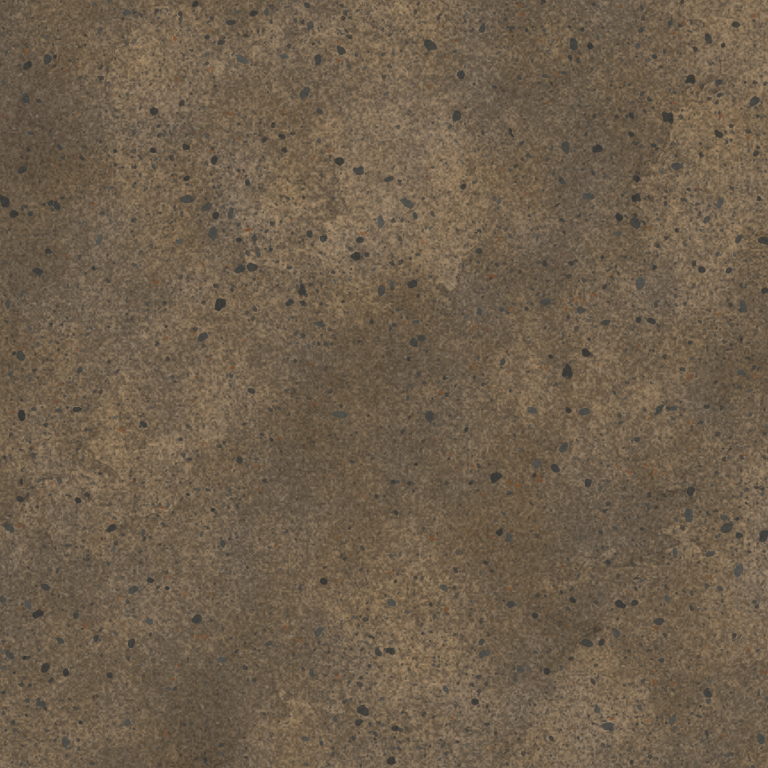
Give the GLSL for this texture, as a Shadertoy shader.

```glsl
// Weathered brown stone: broad mottling and fine sand grain drive a colour ramp,
// worn flakes with broken rims lie over it, and layers of jittered grid cells
// scatter slate, rust and pale mineral specks of several sizes.

const vec3 SHADOW = vec3(0.335, 0.287, 0.230);
const vec3 EARTH  = vec3(0.424, 0.364, 0.292);
const vec3 SAND   = vec3(0.585, 0.495, 0.385);
const vec3 COAL   = vec3(0.195, 0.195, 0.190);
const vec3 SLATE  = vec3(0.310, 0.315, 0.300);
const vec3 RUST   = vec3(0.480, 0.290, 0.160);
const vec3 PALE   = vec3(0.580, 0.520, 0.430);

// Sine-free hash giving three values in 0..1
vec3 hash3(vec2 p) {
    vec3 q = fract(p.xyx * vec3(0.1031, 0.1030, 0.0973));
    q += dot(q, q.yxz + 33.33);
    return fract((q.xxy + q.yzz) * q.zyx);
}

float valueNoise(vec2 p) {
    vec2 cell = floor(p);
    vec2 f = fract(p);
    f = f * f * (3.0 - 2.0 * f);
    float low  = mix(hash3(cell).x, hash3(cell + vec2(1, 0)).x, f.x);
    float high = mix(hash3(cell + vec2(0, 1)).x, hash3(cell + vec2(1, 1)).x, f.x);
    return mix(low, high, f.y);
}

float fbm(vec2 p, int octaves) {
    float sum = 0.0, total = 0.0, amp = 0.5;
    for (int i = 0; i < octaves; i++) {
        sum += amp * valueNoise(p);
        total += amp;
        amp *= 0.58;
        p = mat2(1.6, 1.2, -1.2, 1.6) * p + 17.3;
    }
    return sum / total;
}

// Irregular specks in a jittered grid: x is coverage, y a random tone
vec2 specks(vec2 uv, float cells, float chance, vec2 radii, float seed, float pixel) {
    vec2 p = uv * cells;
    vec2 home = floor(p);
    vec2 result = vec2(0.0);
    float wobble = 0.45 * (valueNoise(p * 4.0 + seed) - 0.5);
    float soft = 0.8 * pixel * cells;
    for (int y = -1; y <= 1; y++)
    for (int x = -1; x <= 1; x++) {
        vec2 cell = home + vec2(x, y);
        vec3 place = hash3(cell + seed);
        vec3 form = hash3(cell + seed + 71.7);
        if (place.z > chance) continue;
        float angle = 6.2832 * form.x;
        vec2 axis = vec2(cos(angle), sin(angle));
        vec2 d = p - cell - 0.15 - 0.7 * place.xy;
        d = vec2(dot(d, axis), dot(d, vec2(-axis.y, axis.x)));
        d *= vec2(0.8, mix(0.95, 1.5, form.z));
        float radius = mix(radii.x, radii.y, form.y * form.y);
        float edge = length(d) - radius * (1.0 + wobble * 1.6);
        float cover = 1.0 - smoothstep(-soft, soft, edge);
        if (cover > result.x) result = vec2(cover, form.z);
    }
    return result;
}

vec3 stoneRamp(float v) {
    v = clamp(v, -0.2, 1.1);
    return v < 0.5 ? mix(SHADOW, EARTH, 2.0 * v) : mix(EARTH, SAND, 2.0 * v - 1.0);
}

vec3 addDark(vec3 color, vec2 speck, float opacity) {
    return mix(color, mix(COAL, SLATE, speck.y), speck.x * opacity);
}

void mainImage(out vec4 fragColor, in vec2 fragCoord) {
    float pixel = 1.0 / iResolution.y;
    vec2 uv = fragCoord * pixel;

    // Cloudy mottling and sand grain
    vec2 warp = vec2(fbm(uv * 9.0 + 3.1, 4), fbm(uv * 9.0 + 41.7, 4)) - 0.5;
    vec2 bent = uv + 0.09 * warp;
    float broad = fbm(bent * 4.0 + 8.0, 6) - 0.5;
    float blotch = fbm(bent * 19.0 + 29.0, 4) - 0.5;
    float grain = valueNoise(uv * 230.0) - 0.5;
    float dust = valueNoise(uv * 430.0 + 91.0) - 0.5;
    float tone = 0.49 + 0.85 * broad + 0.42 * blotch;
    tone += (0.36 + 0.5 * max(broad, 0.0)) * grain + 0.40 * dust;

    // Worn flakes, each with a thin rim that comes and goes
    float height = fbm(bent * 5.5 + 57.0, 6);
    float flake = smoothstep(0.575, 0.600, height);
    float broken = smoothstep(0.50, 0.66, fbm(uv * 8.0 + 13.0, 3));
    float rim = (1.0 - smoothstep(0.0, 0.012, abs(height - 0.570))) * broken;
    float lip = (1.0 - smoothstep(0.0, 0.014, abs(height - 0.597))) * broken;
    tone += 0.13 * flake - 0.26 * rim + 0.14 * lip;

    // Warm and cool drift of the stone
    vec3 color = stoneRamp(tone);
    float drift = fbm(uv * 13.0 + 77.0, 4) - 0.5;
    color *= 1.0 + drift * vec3(0.06, 0.0, -0.14);

    // Mineral specks, thicker in some regions
    float crowd = mix(0.55, 1.45, smoothstep(0.3, 0.7, fbm(uv * 6.0 + 101.0, 3)));
    vec2 paleGrain = specks(uv, 130.0, 0.13, vec2(0.12, 0.34), 211.0, pixel);
    vec2 rustGrain = specks(uv, 85.0, 0.045, vec2(0.12, 0.30), 307.0, pixel);
    color = mix(color, PALE, paleGrain.x * mix(0.15, 0.55, paleGrain.y));
    color = mix(color, RUST, rustGrain.x * mix(0.25, 0.75, rustGrain.y));
    color = addDark(color, specks(uv, 185.0, 0.24 * crowd, vec2(0.14, 0.34), 401.0, pixel), 0.50);
    color = addDark(color, specks(uv, 95.0, 0.25 * crowd, vec2(0.11, 0.30), 503.0, pixel), 0.68);
    color = addDark(color, specks(uv, 44.0, 0.19 * crowd, vec2(0.09, 0.30), 601.0, pixel), 0.85);

    fragColor = vec4(clamp(color + 0.03 * dust, 0.0, 1.0), 1.0);
}
```
